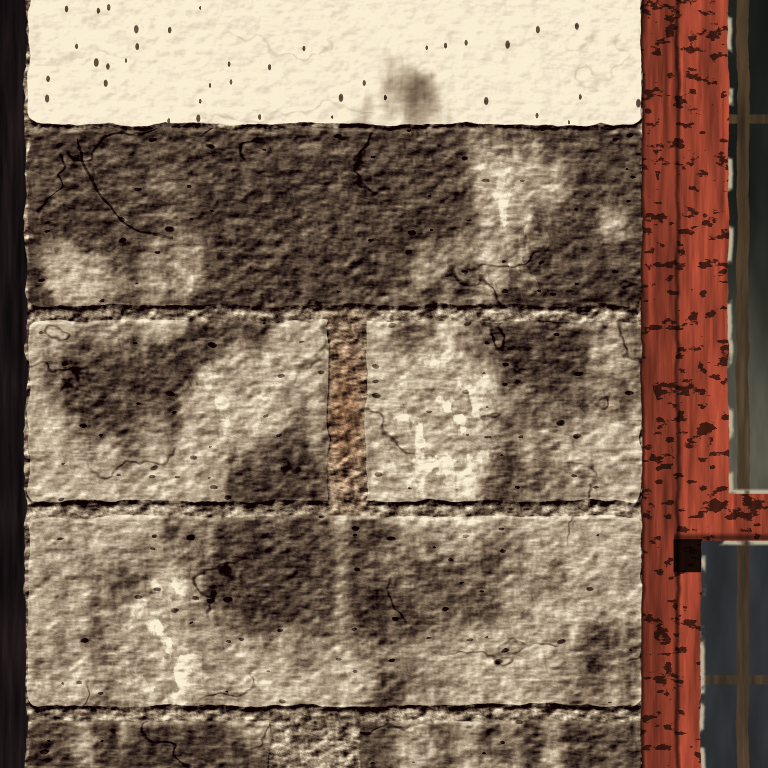
Write a WebGL 1 fragment shader that draws this texture.

```glsl
precision highp float;
// Weathered stone courses beside a red timber window frame. Rounded boxes warped
// by noise form the blocks; soot, tooling, pits and relief drive one tone ramp.
// Coordinates run 0..1 with y pointing down, so that courses count from the top.
uniform vec2 u_resolution;

float hash(vec2 p) {
  return fract(sin(dot(p, vec2(127.1, 311.7))) * 43758.5453);
}

float noise(vec2 p) {
  vec2 i = floor(p), f = fract(p);
  f = f * f * (3.0 - 2.0 * f);
  return mix(mix(hash(i), hash(i + vec2(1, 0)), f.x),
             mix(hash(i + vec2(0, 1)), hash(i + vec2(1, 1)), f.x), f.y);
}

float fbm(vec2 p) {
  float sum = 0.015, amp = 0.5;
  for (int i = 0; i < 5; i++) {
    sum += amp * noise(p);
    p = mat2(2.0, 0.1, -0.1, 2.0) * p + 19.7;
    amp *= 0.5;
  }
  return sum;
}

float cover(float d) {
  float aa = 0.8 / min(u_resolution.x, u_resolution.y);
  return 1.0 - smoothstep(-aa, aa, d);
}

float box(vec2 p, vec2 lo, vec2 hi, float r) {
  vec2 d = abs(p - 0.5 * (lo + hi)) - 0.5 * (hi - lo) + r;
  return length(max(d, 0.0)) + min(max(d.x, d.y), 0.0) - r;
}

float blob(vec2 p, vec2 centre, vec2 size) {
  vec2 v = (p - centre) / size;
  return exp(-dot(v, v));
}

// Sparse oval pits, one at most in each grid cell
float pits(vec2 p, vec2 grid, float density) {
  vec2 g = p * grid, id = floor(g);
  vec2 c = 0.3 + 0.4 * vec2(hash(id + 3.1), hash(id + 8.7));
  float r = 0.1 + 0.2 * hash(id + 5.3);
  return step(hash(id), density) * (1.0 - smoothstep(r * 0.6, r, length(fract(g) - c)));
}

// Height of the joint below course k
float joint(float k) { return 0.165 + 0.2365 * k + 0.006 * k * k; }

// Distance to the nearest block and its course number
vec2 stones(vec2 p) {
  vec2 best = vec2(1.0, 0.0);
  for (int i = 0; i < 5; i++) {
    float k = float(i);
    float top = joint(k - 1.0) + (k < 1.5 ? 0.003 : 0.010);
    float bottom = joint(k) - (k < 0.5 ? 0.003 : 0.010);
    float d = box(p, vec2(0.037, top), vec2(0.835, bottom), 0.012);
    if (i == 2) d = max(d, 0.025 - abs(p.x - 0.451));
    if (i == 4) d = max(d, 0.060 - abs(p.x - 0.41));
    if (d < best.x) best = vec2(d, k);
  }
  return best;
}

vec3 ramp(float t) {
  t = clamp(t, -0.12, 1.04);
  return mix(vec3(0.15, 0.10, 0.09), vec3(0.95, 0.90, 0.80), t)
       - vec3(0.0, 0.08, 0.20) * max(t * (1.0 - t), 0.0);
}

vec3 wall(vec2 p) {
  vec2 q = p + 0.012 * (vec2(fbm(p * 28.0), fbm(p * 28.0 + 40.0)) - 0.5);
  vec2 block = stones(q);
  float above = stones(q - vec2(0.001, 0.006)).x, row = block.y;
  float fine = fbm(p * vec2(80, 110));
  float relief = fine - fbm((p - 0.003) * vec2(80, 110));

  // Soot: a level for each course, with dark and bare areas
  float soot = row < 0.5 ? -0.36 : row < 1.5 ? 0.20 : row < 2.5 ? -0.01 : row < 3.5 ? -0.06 : 0.12;
  soot += 0.32 * (blob(p, vec2(0.33, 0.13), vec2(0.06, 0.08)) + blob(p, vec2(0.53, 0.12), vec2(0.06, 0.08)));
  soot += 0.22 * (blob(p, vec2(0.53, 0.45), vec2(0.06, 0.05)) + blob(p, vec2(0.36, 0.76), vec2(0.15, 0.09)));
  soot += 0.16 * blob(p, vec2(0.36, 0.46), vec2(0.1, 0.06));
  float bare = blob(p, vec2(0.58, 0.56), vec2(0.06, 0.09)) + blob(p, vec2(0.22, 0.83), vec2(0.04, 0.09))
             + 0.7 * blob(p, vec2(0.66, 0.31), vec2(0.05, 0.09)) + 0.6 * blob(p, vec2(0.28, 0.53), vec2(0.05, 0.06));
  soot -= 0.28 * bare + 0.35 * blob(p, vec2(0.09, 0.36), vec2(0.05, 0.05));
  soot += 0.9 * (fbm(p * vec2(9, 8) + row * 17.0) - 0.5) + 0.35 * (fbm(p * vec2(36, 5)) - 0.5);
  float tone = mix(row < 0.5 ? 1.02 : 0.70, row < 0.5 ? 0.35 : 0.17, smoothstep(-0.13, 0.15, soot));

  // Tooling, white flecks, pits and cracks on the faces
  float rough = row < 0.5 ? 0.3 : 1.0;
  tone += rough * (0.5 * (fine - 0.5) + 0.3 * (fbm(p * vec2(30, 260)) - 0.5) + 0.7 * relief);
  tone += 0.4 * rough * min(bare + 0.15, 1.0) * smoothstep(0.50, 0.62, fbm(p * vec2(55, 38) + 7.0));
  tone -= row < 0.5 ? 0.75 * pits(p, vec2(75, 42), 0.10) : 0.45 * pits(q, vec2(42, 75), 0.08);
  float vein = 1.0 - smoothstep(0.0, 0.016, abs(fbm(p * vec2(7, 9) + 31.0) - 0.5));
  tone -= 0.35 * rough * vein * smoothstep(0.52, 0.65, noise(p * 13.0));
  float curve = 0.313 - 0.13 * exp(28.0 * (0.1 - q.x)), slope = 28.0 * (0.313 - curve);
  float crack = abs(q.y - curve) / sqrt(1.0 + slope * slope) - 0.0015;
  tone -= 0.3 * cover(crack) * step(0.1, p.x) * step(p.x, 0.225);
  tone += 0.22 * rough * smoothstep(-0.002, 0.004, above);

  // Crumbling mortar, shadowed beneath each block
  float mortar = 0.47 + 1.1 * (fine - 0.5) + 1.3 * relief;
  mortar -= 0.6 * (1.0 - smoothstep(-0.003, 0.003, above)) * smoothstep(0.25, 0.5, fbm(p * vec2(14, 30)) + 0.08);
  vec3 mortarColour = ramp(mortar) * mix(vec3(1), vec3(0.92, 0.78, 0.68), blob(p, vec2(0.45, 0.54), vec2(0.03, 0.12)));
  return mix(mortarColour, ramp(tone), cover(block.x));
}

void main() {
  vec2 p = gl_FragCoord.xy / u_resolution;
  p.y = 1.0 - p.y;
  float wobble = 0.006 * (fbm(vec2(p.y * 35.0, 4.0)) - 0.5);
  float grain = fbm(p * vec2(150, 12));
  vec3 colour = wall(p);

  // Dark post at the left
  vec3 post = vec3(0.10, 0.075, 0.08) * (0.2 + 1.6 * grain);
  colour = mix(colour, post, cover(p.x - 0.034 - 2.0 * wobble));

  // Painted frame with grain, groove and flaking
  float x = p.x + wobble;
  vec3 paint = vec3(0.55, 0.24, 0.17) * (0.55 + 0.9 * grain) * (x < 0.882 ? 0.92 : 1.08);
  paint *= 1.0 - 0.55 * smoothstep(0.005, 0.0, abs(x - 0.882));
  paint *= 1.0 - 0.6 * smoothstep(0.60, 0.68, fbm(p * vec2(70, 110)));
  paint *= 1.0 - 0.5 * smoothstep(0.008, 0.0, abs(p.y - 0.700)) * step(0.877, x);
  paint *= 1.0 - 0.85 * cover(box(p, vec2(0.877, 0.702), vec2(0.914, 0.745), 0.001));
  paint *= 0.35 + 0.65 * smoothstep(0.835, 0.841, x);
  colour = mix(colour, paint, cover(0.835 - x));

  // Upper and lower panes with thin bars and worn putty
  float upper = box(vec2(x, p.y), vec2(0.948, -0.1), vec2(1.1, 0.643), 0.002);
  float lower = box(vec2(x, p.y), vec2(0.912, 0.704), vec2(1.1, 1.1), 0.002);
  float pane = min(upper, lower);
  vec3 glass = mix(vec3(0.10, 0.11, 0.10), vec3(0.36, 0.35, 0.30), smoothstep(0.2, 0.64, p.y) * step(p.y, 0.67));
  glass = mix(glass, vec3(0.19, 0.20, 0.21), step(0.67, p.y)) * (0.6 + 0.8 * fbm(p * vec2(30, 7)));
  float bar = min(abs(x - 0.967) - 0.008, min(abs(p.y - 0.155), abs(p.y - 0.885)) - 0.006);
  glass = mix(glass, vec3(0.29, 0.22, 0.15) * (0.5 + grain), 0.8 * cover(bar));
  glass = mix(glass, vec3(0.72, 0.68, 0.58), smoothstep(-0.008, -0.003, pane) * smoothstep(0.46, 0.58, fbm(p * 22.0)));
  gl_FragColor = vec4(mix(colour, glass, cover(pane)), 1.0);
}
```
